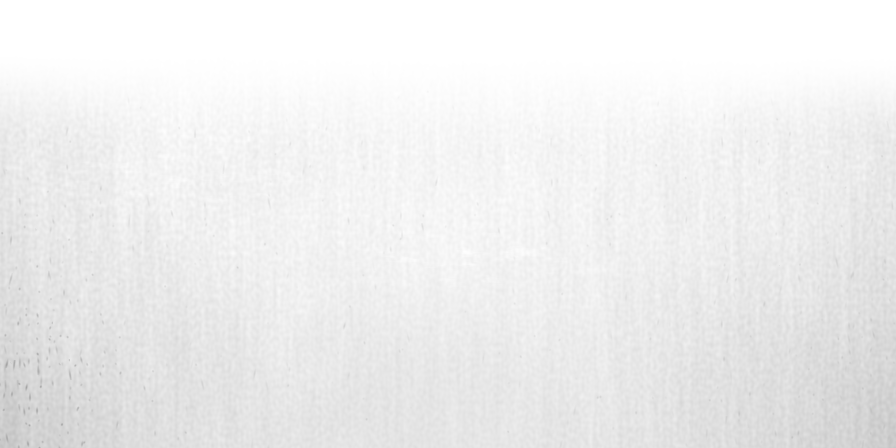
This texture is drawn by a Shadertoy shader. Its source:

```glsl
// A pale, brushed plaster or wood surface that fades to pure white at the top.
// A smooth tone with shaded sides carries gradient-noise fibres and fine grain;
// dark pits and short scratches are scattered by a jittered cell grid.

const float FADE_LOW = 0.66;        // height where the white fade begins
const float FADE_HIGH = 0.89;       // height where the surface is fully white
const float TONE_BOTTOM = 0.885;
const float TONE_TOP = 0.965;
const float SIDE_SHADE = 0.065;
const float CORNER_SHADE = 0.045;
const float FIBRE_AMOUNT = 0.022;
const float GRAIN_AMOUNT = 0.034;
const float CLOUD_AMOUNT = 0.016;
const float SMEAR_AMOUNT = 0.028;
const float PIT_AMOUNT = 0.20;
const int PIT_LAYERS = 3;

float hash(vec2 p) {
    vec3 q = fract(vec3(p.xyx) * 0.1031);
    q += dot(q, q.yzx + 33.33);
    return fract((q.x + q.y) * q.z);
}

vec2 gradientAt(vec2 cell) {
    float angle = 6.2832 * hash(cell + 17.0);
    return vec2(cos(angle), sin(angle));
}

// Gradient noise, about -0.7 to 0.7
float gradientNoise(vec2 p) {
    vec2 cell = floor(p);
    vec2 f = p - cell;
    vec2 w = f * f * f * (f * (f * 6.0 - 15.0) + 10.0);
    vec2 e = vec2(0.0, 1.0);
    float a = dot(gradientAt(cell), f);
    float b = dot(gradientAt(cell + e.yx), f - e.yx);
    float c = dot(gradientAt(cell + e.xy), f - e.xy);
    float d = dot(gradientAt(cell + e.yy), f - e.yy);
    return mix(mix(a, b, w.x), mix(c, d, w.x), w.y);
}

float fbm(vec2 p) {
    float sum = 0.0;
    float gain = 1.0;
    for (int i = 0; i < 4; i++) {
        sum += gain * gradientNoise(p);
        p = p * 2.03 + 11.7;
        gain *= 0.55;
    }
    return sum;
}

float bump(vec2 p, vec2 centre, vec2 radius) {
    vec2 d = (p - centre) / radius;
    return exp(-dot(d, d));
}

// Upright pits, one candidate in each cell
float pits(vec2 p, vec2 cells, float density, float pixel, float seed) {
    vec2 g = p * cells;
    vec2 id = floor(g);
    vec2 key = id + seed;
    vec2 centre = 0.25 + 0.5 * vec2(hash(key + 3.1), hash(key + 8.7));
    vec2 d = (g - id - centre) / cells;
    d.x += d.y * (hash(key + 5.3) - 0.5) * 0.5;
    vec2 radius = vec2(0.0018, mix(0.002, 0.009, pow(hash(key + 1.9), 3.0)));
    float dist = (length(d / radius) - 1.0) * radius.x;
    float mask = 1.0 - smoothstep(-pixel, pixel, dist);
    return mask * step(hash(key), density) * mix(0.3, 1.0, hash(key + 6.4));
}

// Broad lighting: vertical ramp, shaded sides and lower corners
float baseTone(vec2 uv) {
    float side = abs(uv.x * 2.0 - 1.0);
    float tone = mix(TONE_BOTTOM, TONE_TOP, smoothstep(-0.25, 0.85, uv.y));
    tone -= SIDE_SHADE * pow(side, 3.0) * (1.0 - 0.4 * uv.y);
    tone -= CORNER_SHADE * pow(side, 3.0) * (1.0 - smoothstep(0.0, 0.45, uv.y));
    tone += 0.012 * bump(uv, vec2(0.52, 0.42), vec2(0.22, 0.16));
    return tone;
}

void mainImage(out vec4 fragColor, in vec2 fragCoord) {
    vec2 uv = fragCoord / iResolution.xy;
    vec2 p = fragCoord / iResolution.y;
    float pixel = 1.0 / iResolution.y;
    float tone = baseTone(uv);

    // Mottling, vertical fibres and fine grain
    float side = abs(uv.x * 2.0 - 1.0);
    float wear = mix(0.75, 1.3, side * (1.0 - 0.5 * uv.y));
    tone += CLOUD_AMOUNT * fbm(p * vec2(4.0, 3.0));
    float fibre = gradientNoise(p * vec2(105.0, 7.0))
                + 0.7 * gradientNoise(p * vec2(48.0, 2.6) + 31.0)
                + 0.5 * gradientNoise(p * vec2(19.0, 1.1) + 57.0);
    tone += FIBRE_AMOUNT * wear * fibre;
    float grain = gradientNoise(p * vec2(118.0, 84.0) + 5.0)
                + 0.5 * gradientNoise(p * vec2(62.0, 93.0) + 71.0);
    tone += GRAIN_AMOUNT * wear * grain;

    // Pale horizontal smears across the middle and the left
    float smear = smoothstep(0.05, 0.55, fbm(p * vec2(9.0, 34.0) + 23.0));
    float smearArea = bump(uv, vec2(0.52, 0.42), vec2(0.14, 0.07))
                    + 0.7 * bump(uv, vec2(0.20, 0.60), vec2(0.20, 0.10));
    tone += SMEAR_AMOUNT * smear * smearArea;

    // Dark pits, thickest in the lower left corner
    float crowd = 0.05 + 0.5 * bump(uv, vec2(0.0, 0.15), vec2(0.10, 0.32))
                + 0.10 * bump(uv, vec2(1.0, 0.25), vec2(0.12, 0.35));
    float strength = 0.4 + 0.6 * bump(uv, vec2(0.0, 0.1), vec2(0.16, 0.4));
    for (int i = 0; i < PIT_LAYERS; i++) {
        float k = float(i);
        vec2 cells = vec2(29.0, 23.0) + 7.0 * k;
        tone -= PIT_AMOUNT * strength * pits(p + 0.37 * k, cells, crowd, pixel, 41.0 * k);
    }

    // White fade with a slightly uneven edge
    float edge = uv.y + 0.012 * fbm(p * vec2(5.0, 3.0) + 90.0);
    tone = mix(tone, 1.0, smoothstep(FADE_LOW, FADE_HIGH, edge));
    fragColor = vec4(vec3(clamp(tone, 0.0, 1.0)), 1.0);
}
```
